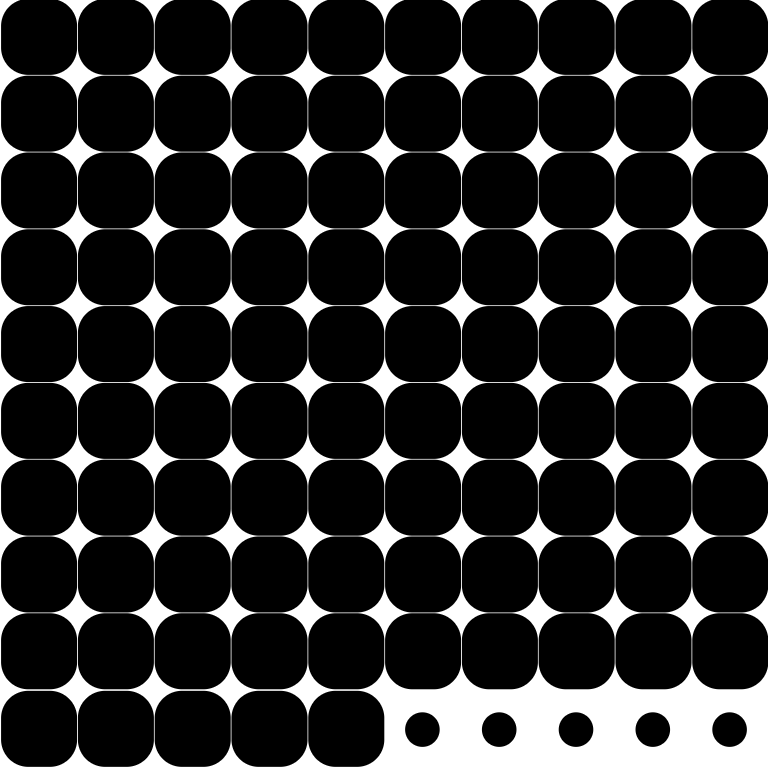
This pattern is drawn by a Shadertoy shader. Its source:

```glsl
// A ten by ten grid of black rounded tiles on white, with a row of small
// dots in the lower right half. Each cell is a repeated distance function,
// a rounded box or a circle, smoothed over one pixel.

float roundedBox(vec2 p, float halfSize, float radius) {
    vec2 q = abs(p) - halfSize + radius;
    return length(max(q, 0.0)) + min(max(q.x, q.y), 0.0) - radius;
}

void mainImage(out vec4 fragColor, in vec2 fragCoord) {
    const float cells = 10.0;
    vec2 grid = fragCoord / iResolution.xy * cells;
    float pixel = cells / min(iResolution.x, iResolution.y);

    // Tiles sit slightly off the even grid; the lowest row is less raised
    vec2 shift = vec2(0.009, 0.02);
    vec2 cell = clamp(floor(grid - shift), 0.0, cells - 1.0);
    if (cell.y < 0.5) shift.y = 0.01;
    vec2 local = grid - cell - 0.5;

    // Dots replace the tiles in the right half of the bottom row
    bool isDot = cell.y < 0.5 && cell.x > 4.5;
    float dist = isDot ? length(local) - 0.225
                       : roundedBox(local - shift, 0.495, 0.355);

    // White ground, black shapes
    float white = clamp(dist / pixel + 0.5, 0.0, 1.0);
    fragColor = vec4(vec3(white), 1.0);
}
```
